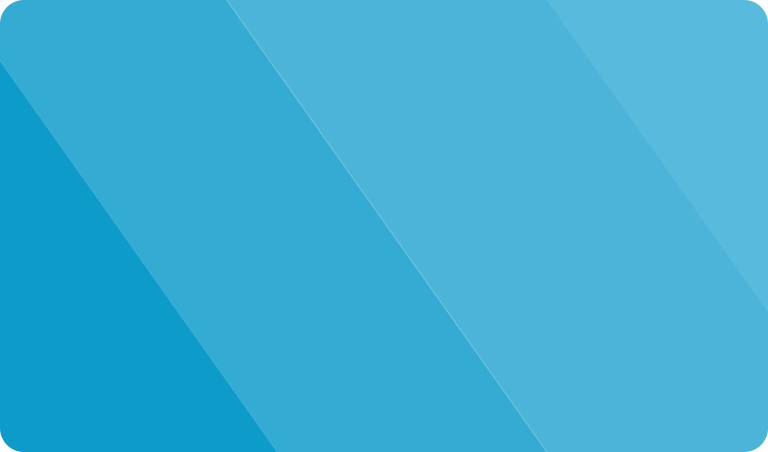
Give the GLSL for this background, as a WebGL 1 fragment shader.

```glsl
precision mediump float;
// A rounded card crossed by slanted flat bands of blue that lighten to the right.
// Each band is a half plane laid over the previous one, with a thin pale seam on
// its edge; a rounded box distance cuts the corners. Lengths are in card heights.

uniform vec2 u_resolution;

const vec3 DEEP_BLUE  = vec3(0.051, 0.608, 0.794);
const vec3 MID_BLUE   = vec3(0.204, 0.670, 0.829);
const vec3 SOFT_BLUE  = vec3(0.302, 0.707, 0.850);
const vec3 PALE_BLUE  = vec3(0.345, 0.728, 0.861);
const vec3 PAGE_WHITE = vec3(1.0);

const float SLANT         = 0.7085;                    // horizontal run per unit of height
const vec3  EDGE_FOOT     = vec3(0.613, 1.210, 1.918); // where each edge meets the base
const vec3  SEAM_STRENGTH = vec3(0.07, 0.20, 0.0);
const float SEAM_WIDTH    = 0.0028;
const float CORNER_RADIUS = 0.053;

// Signed distance to a slanted edge, positive on its right
float edgeDistance(vec2 p, float foot) {
  return (p.x + SLANT * p.y - foot) / length(vec2(1.0, SLANT));
}

float roundedBox(vec2 p, vec2 halfSize, float radius) {
  vec2 q = abs(p) - halfSize + radius;
  return length(max(q, 0.0)) + min(max(q.x, q.y), 0.0) - radius;
}

// Antialiased coverage of the region where the distance is positive
float coverage(float d, float pixel) {
  return clamp(d / pixel + 0.5, 0.0, 1.0);
}

// Lay one band and its seam over the colour so far
vec3 addBand(vec3 base, vec3 band, float d, float seam, float pixel) {
  vec3 color = mix(base, band, coverage(d, pixel));
  float line = coverage(d + 0.5 * SEAM_WIDTH, pixel)
             - coverage(d - 0.5 * SEAM_WIDTH, pixel);
  return mix(color, PAGE_WHITE, seam * line);
}

void main() {
  float pixel = 1.0 / u_resolution.y;
  vec2 p = gl_FragCoord.xy * pixel;
  vec2 halfCard = 0.5 * u_resolution * pixel;

  // Bands, from left to right
  vec3 color = DEEP_BLUE;
  for (int i = 0; i < 3; i++) {
    vec3 band = i == 0 ? MID_BLUE : (i == 1 ? SOFT_BLUE : PALE_BLUE);
    color = addBand(color, band, edgeDistance(p, EDGE_FOOT[i]), SEAM_STRENGTH[i], pixel);
  }

  // Rounded corners
  float card = coverage(-roundedBox(p - halfCard, halfCard, CORNER_RADIUS), pixel);
  gl_FragColor = vec4(mix(PAGE_WHITE, color, card), 1.0);
}
```
